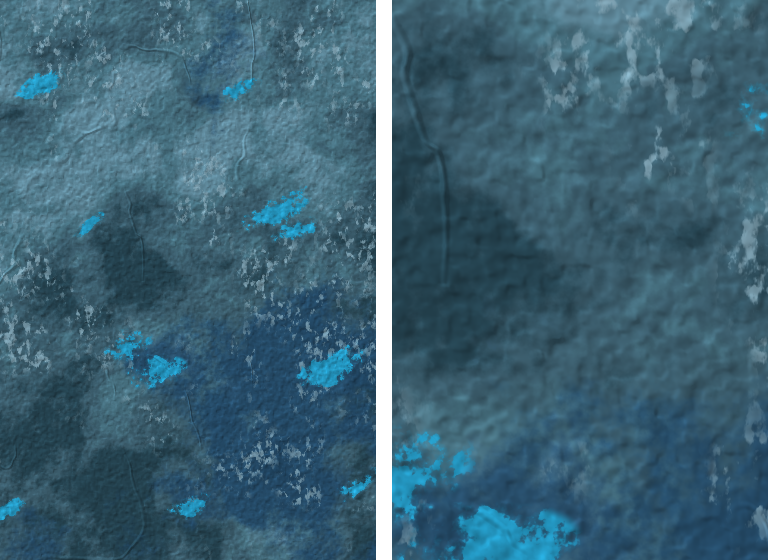
Left: the whole. Right: its middle third, enlarged.
Reproduce this texture procedurally as a WebGL 1 fragment shader.

```glsl
precision highp float;
uniform vec2 u_resolution;

float hash(vec2 p) {
  vec3 q = fract(p.xyx * 0.1031);
  q += dot(q, q.yzx + 33.33);
  return fract((q.x + q.y) * q.z);
}

// Soft cellular noise: jittered cells blended by distance
float cells(vec2 p) {
  vec2 base = floor(p);
  float sum = 0.0, total = 0.0001;
  for (int j = -1; j <= 1; j++) {
    for (int i = -1; i <= 1; i++) {
      vec2 cell = base + vec2(float(i), float(j));
      vec2 seed = cell + 0.2 + 0.6 * vec2(hash(cell), hash(cell + 57.3));
      vec2 away = p - seed;
      float weight = pow(max(0.0, 1.44 - dot(away, away)), 4.0);
      sum += weight * hash(cell + 113.7);
      total += weight;
    }
  }
  return sum / total;
}

float layers(vec2 p) {
  float sum = 0.0, gain = 0.5;
  for (int i = 0; i < 4; i++) {
    sum += gain * cells(p);
    p = mat2(1.6, 1.2, -1.2, 1.6) * p + 17.1;
    gain *= 0.56;
  }
  return sum / 1.025;
}

// Plaster bumps with a few long creases
float relief(vec2 p) {
  float bumps = 0.6 * cells(p * 55.0) + 0.4 * cells(p * 120.0 + 9.0);
  float contour = abs(cells(p * vec2(6.0, 3.5) + 40.0) + 0.06 * cells(p * 30.0) - 0.53);
  float crease = 1.0 - smoothstep(0.0, 0.022, contour);
  return bumps + 0.5 * crease * smoothstep(0.5, 0.75, cells(p * 7.0 + 80.0));
}

// Flat horizontal dabs scattered over the canvas
float dabs(vec2 p, float height) {
  float cover = 0.0;
  for (int i = 0; i < 11; i++) {
    float n = float(i);
    vec2 centre = fract(vec2(0.618, 0.755) * n + vec2(0.78, 0.58)) * vec2(1.0, height);
    vec2 away = p - centre;
    away.y -= 0.3 * away.x;
    vec2 size = vec2(0.085, 0.045) * (0.6 + 0.7 * hash(vec2(n, 5.0)));
    cover = max(cover, 1.0 - length(away / size));
  }
  return cover;
}

void main() {
  vec2 p = gl_FragCoord.xy / u_resolution.x;
  float height = u_resolution.y / u_resolution.x;
  vec2 uv = vec2(p.x, p.y / height);

  vec2 warped = p + 0.06 * (vec2(cells(p * 9.0), cells(p * 9.0 + 31.0)) - 0.5);
  float cloud = layers(warped * 3.2 + 4.0);
  float blotch = layers(warped * 10.0 + 21.0);
  float grain = layers(p * 75.0);

  // Clouded slate, lighter towards the upper middle
  float glow = exp(-5.0 * dot(uv - vec2(0.6, 0.8), uv - vec2(0.6, 0.8)));
  float tone = 0.42 + 1.2 * (cloud - 0.5) + 0.9 * (blotch - 0.5)
             + 0.25 * (grain - 0.5) + 0.28 * glow;
  vec3 color = mix(vec3(0.14, 0.255, 0.305), vec3(0.23, 0.36, 0.42), smoothstep(0.15, 0.43, tone));
  color = mix(color, vec3(0.27, 0.43, 0.49), smoothstep(0.42, 0.62, tone));
  color = mix(color, vec3(0.36, 0.52, 0.59), smoothstep(0.62, 0.9, tone));

  // Navy glaze, strongest at the lower right
  vec2 pool = (uv - vec2(0.75, 0.2)) * vec2(1.0, 1.4);
  float navy = exp(-7.0 * dot(pool, pool)) + 1.4 * (layers(warped * 4.5 + 63.0) - 0.5)
             + 0.3 * (grain - 0.5);
  color = mix(color, vec3(0.12, 0.265, 0.385), 0.85 * smoothstep(0.3, 0.65, navy));

  // Pale dry-brush scuffs
  float scuffed = smoothstep(0.5, 0.72, layers(p * vec2(8.0, 6.0) + 90.0));
  float flecks = smoothstep(0.53, 0.72, layers(p * vec2(85.0, 55.0) + 12.0));
  color = mix(color, vec3(0.52, 0.65, 0.71), 0.75 * scuffed * flecks);

  // Broken cyan paint
  float dab = dabs(warped, height) + 1.1 * (blotch - 0.5) + 1.3 * (grain - 0.5);
  float inside = smoothstep(0.0, 0.15, dabs(warped, height));
  vec3 cyan = vec3(0.13, 0.57, 0.73) * (0.9 + 0.25 * grain);
  color = mix(color, cyan, inside * (0.25 * smoothstep(0.1, 0.4, dab) + 0.7 * smoothstep(0.34, 0.5, dab)));

  // Side light across the plaster
  float slope = relief(p + vec2(-0.0025, 0.003)) - relief(p);
  color *= 1.0 - 0.75 * clamp(slope, -0.3, 0.3);
  color *= 0.94 + 0.12 * cells(p * 170.0);

  gl_FragColor = vec4(color, 1.0);
}
```
